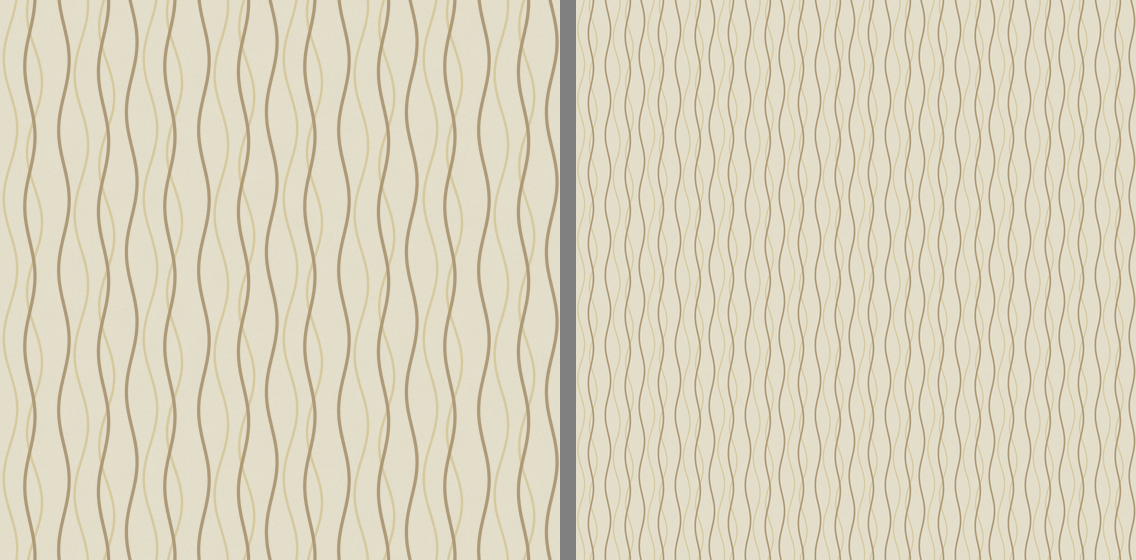
Left, the tile; right, the same tile 2 across and 2 down.
Give the GLSL for this pattern, as a WebGL 1 fragment shader.

```glsl
precision highp float;
// Wallpaper of slender brown and gold wavy vertical lines on cream paper.

uniform vec2 u_resolution;

const float TAU = 6.2831853;
const float REPEATS = 4.0;
const vec3 CREAM = vec3(0.89, 0.87, 0.793);
const vec3 GOLD = vec3(0.835, 0.785, 0.615);
const vec3 BROWN = vec3(0.68, 0.60, 0.465);
const float GOLD_HALF_WIDTH = 0.0086;
const float BROWN_HALF_WIDTH = 0.0116;

// Unit gradient for a lattice cell, wrapped every "period" cells.
vec2 latticeGradient(vec2 cell, float period) {
    vec2 wrapped = mod(cell, period);
    float h = fract(sin(dot(wrapped, vec2(127.1, 311.7))) * 4375.85);
    return vec2(cos(TAU * h), sin(TAU * h));
}

// Gradient noise that tiles over the unit square.
float tilingNoise(vec2 uv, float period) {
    vec2 p = uv * period;
    vec2 cell = floor(p);
    vec2 f = p - cell;
    vec2 w = f * f * f * (f * (f * 6.0 - 15.0) + 10.0);
    vec2 e = vec2(1.0, 0.0);
    float a = dot(latticeGradient(cell, period), f);
    float b = dot(latticeGradient(cell + e.xy, period), f - e.xy);
    float c = dot(latticeGradient(cell + e.yx, period), f - e.yx);
    float d = dot(latticeGradient(cell + e.xx, period), f - e.xx);
    return mix(mix(a, b, w.x), mix(c, d, w.x), w.y);
}

// Coverage of one wavy line per tile; "peak" is the phase of its right bend.
float wavyLine(vec2 p, float centre, float swing, float peak,
               float halfWidth, float blur) {
    float angle = TAU * (p.y + peak);
    float offset = p.x - centre - swing * cos(angle);
    float slope = swing * TAU * sin(angle);
    float dist = abs(fract(offset + 0.5) - 0.5) / sqrt(1.0 + slope * slope);
    return 1.0 - smoothstep(halfWidth - blur, halfWidth + blur, dist);
}

float goldLines(vec2 p, float halfWidth, float blur) {
    float wide = max(wavyLine(p, 0.075, 0.048, 0.92, halfWidth, blur),
                     wavyLine(p, 0.581, 0.048, 0.035, halfWidth, blur));
    float crossing = max(wavyLine(p, 0.2465, 0.0535, 0.59, halfWidth, blur),
                         wavyLine(p, 0.7625, 0.0535, 0.69, halfWidth, blur));
    return max(wide, crossing);
}

float brownLines(vec2 p, float halfWidth, float blur) {
    float crossing = max(wavyLine(p, 0.2135, 0.0365, 0.975, halfWidth, blur),
                         wavyLine(p, 0.7396, 0.0365, 0.012, halfWidth, blur));
    float open = max(wavyLine(p, 0.4565, 0.0375, 0.43, halfWidth, blur),
                     wavyLine(p, 0.941, 0.038, 0.30, halfWidth, blur));
    return max(crossing, open);
}

void main() {
    vec2 uv = gl_FragCoord.xy / u_resolution;
    vec2 p = uv * REPEATS;
    float blur = 0.75 * REPEATS / min(u_resolution.x, u_resolution.y);

    // Gold lies beneath brown.
    vec3 colour = mix(CREAM, GOLD, goldLines(p, GOLD_HALF_WIDTH, blur));
    colour = mix(colour, BROWN, brownLines(p, BROWN_HALF_WIDTH, blur));

    // Faint paper grain and soft mottling.
    colour += 0.010 * tilingNoise(uv, 180.0) + 0.006 * tilingNoise(uv, 24.0);

    gl_FragColor = vec4(colour, 1.0);
}
```
